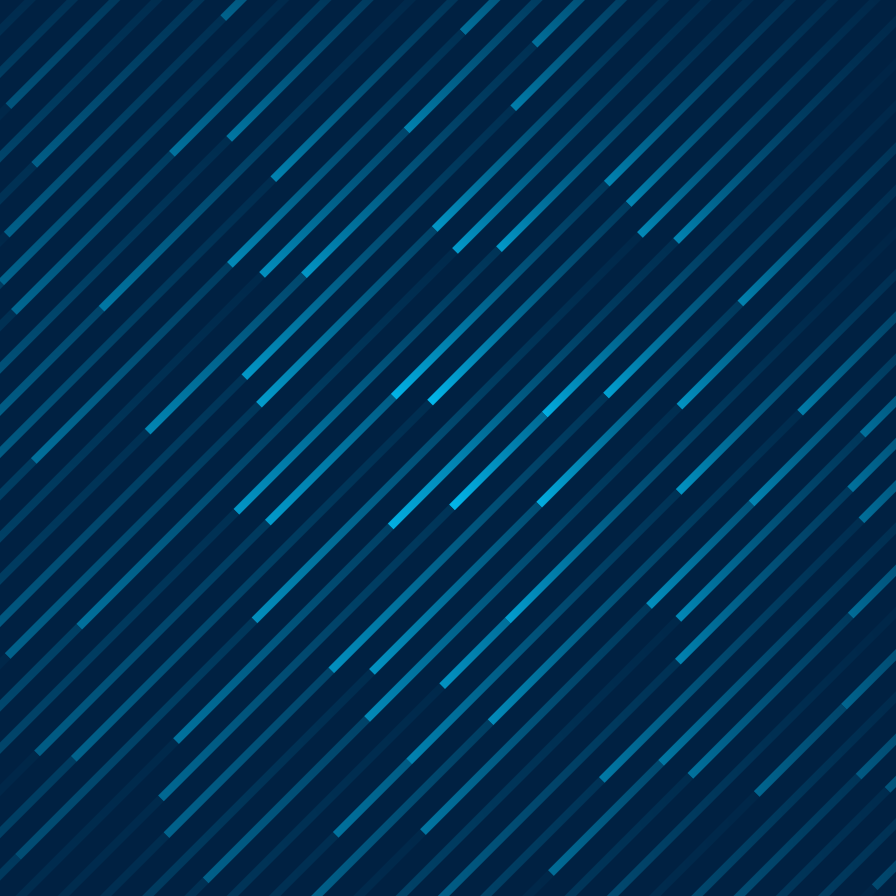
Write a WebGL 2 fragment shader that draws this background.

```glsl
#version 300 es
precision highp float;
// Diagonal light streaks on navy: evenly spaced 45 degree lanes, each holding
// jittered streaks with a square-cut head at the lower left and a tail that
// fades to the upper right. All light dims away from the canvas centre.

uniform vec2 u_resolution;
out vec4 outColor;

const vec3  NAVY         = vec3(0.0, 0.13, 0.26);
const vec3  CYAN         = vec3(0.01, 0.76, 0.97);
const float LANES        = 30.0;  // lanes per canvas width, measured across them
const float LINE_WIDTH   = 0.27;  // share of a lane
const float STREAK_STEP  = 0.38;  // mean distance between heads in a lane
const float JITTER       = 0.8;   // random shift of a head, in steps
const float TAIL_LENGTH  = 0.22;  // distance over which a tail decays
const float LAST_HEAD    = 0.42;  // no heads beyond this, towards upper right
const float EDGE_FALLOFF = 1.1;   // loss of light per unit from the centre
const float FAINT        = 0.025; // light left in an empty lane
const float SEED         = 17.0;

float hash(vec2 p) {
    vec3 q = fract(vec3(p.xyx) * 0.1031);
    q += dot(q, q.yzx + 33.33);
    return fract((q.x + q.y) * q.z);
}

// Coverage of a band of the given half width, with smooth edges
float band(float offset, float halfWidth, float pixel) {
    return 1.0 - smoothstep(-0.5 * pixel, 0.5 * pixel, abs(offset) - halfWidth);
}

// Brightest streak reaching this point of a lane
float streakLight(float along, float lane, float pixel) {
    float phase = hash(vec2(lane + 50.0, SEED));
    float cell = floor(along / STREAK_STEP - phase);
    float light = 0.0;
    for (float k = -4.0; k <= 1.0; k++) {
        float id = cell + k;
        float shift = JITTER * hash(vec2(lane + 80.0, id + 20.0 + SEED));
        float head = (id + phase + shift) * STREAK_STEP;
        float behind = along - head;
        float tail = exp(-max(behind, 0.0) / TAIL_LENGTH);
        float cut = smoothstep(-0.5 * pixel, 0.5 * pixel, behind);
        light = max(light, tail * cut * step(head, LAST_HEAD));
    }
    return light;
}

void main() {
    float size = min(u_resolution.x, u_resolution.y);
    float pixel = 1.4 / size;
    vec2 p = (gl_FragCoord.xy - 0.5 * u_resolution) / size;

    // Rotate to lane axes
    float along = (p.x + p.y) * sqrt(0.5);
    float across = (p.x - p.y) * sqrt(0.5) * LANES;
    float lane = floor(across);

    // Streaks, dimmed towards the edges
    float line = band(fract(across) - 0.5, 0.5 * LINE_WIDTH, pixel * LANES);
    float centreLight = max(1.0 - EDGE_FALLOFF * length(p), 0.0);
    float light = max(streakLight(along, lane, pixel), FAINT) * centreLight;

    outColor = vec4(mix(NAVY, CYAN, line * light), 1.0);
}
```
